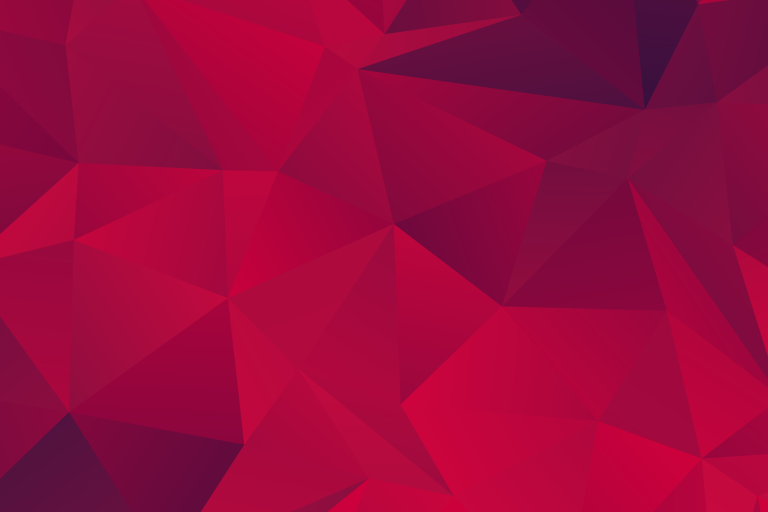
This background is drawn by a Shadertoy shader. Its source:

```glsl
const float CELLS = 4.1;          // mesh cells per canvas height
const float JITTER = 0.8;         // full range of vertex displacement, in cells
const float TILT = 0.32;          // mesh rotation in radians
const float SEED = 37.0;
const float BASE_TONE = 0.9;      // tone away from the shaded corners
const float TONE_SPREAD = 0.3;    // random tone range between facets
const float FACET_SLOPE = 0.36;   // tone change per cell inside a facet
const float HAZE = 0.035;         // random greyness of facets
const vec3 PLUM = vec3(0.20, 0.05, 0.24);
const vec3 CRIMSON = vec3(0.80, 0.00, 0.235);

vec3 hash3(vec2 p) {
    vec3 q = fract((p.xyx + SEED) * vec3(0.1031, 0.1030, 0.0973));
    q += dot(q, q.yxz + 33.33);
    return fract((q.xxy + q.yzz) * q.zyx);
}

float cross2(vec2 a, vec2 b) { return a.x * b.y - a.y * b.x; }

float signedArea(vec2 a, vec2 b, vec2 c) { return 0.5 * cross2(b - a, c - a); }

// Signed distance to the line a-b, positive on its left
float edgeDistance(vec2 p, vec2 a, vec2 b) {
    return cross2(b - a, p - a) / max(length(b - a), 1e-4);
}

// Staggered grid vertex with random displacement
vec2 meshVertex(vec2 id) {
    vec2 stagger = vec2(0.5 * mod(id.y, 2.0), 0.0);
    return id + stagger + JITTER * (hash3(id).xy - 0.5);
}

float blob(vec2 uv, vec2 centre, vec2 radius) {
    vec2 d = (uv - centre) / radius;
    return exp(-dot(d, d));
}

// Broad light and shade across the canvas
float canvasTone(vec2 uv) {
    return BASE_TONE
        - 0.70 * blob(uv, vec2(0.82, 1.00), vec2(0.30, 0.55))
        - 0.75 * blob(uv, vec2(0.07, 0.06), vec2(0.17, 0.30))
        - 0.35 * blob(uv, vec2(0.00, 0.95), vec2(0.20, 0.35));
}

vec3 facetColour(vec2 p, vec2 middle, vec2 uv, vec2 id) {
    vec3 rnd = hash3(id + 71.0);
    vec2 slope = FACET_SLOPE * (hash3(id + 143.0).xy - 0.5);
    float tone = canvasTone(uv) + TONE_SPREAD * (rnd.x - 0.5);
    tone += dot(slope, p - middle);
    vec3 colour = mix(PLUM, CRIMSON, clamp(tone, 0.0, 1.0));
    return colour + HAZE * rnd.y * vec3(0.0, 1.0, 0.3);
}

// Adds one facet, weighted by its pixel coverage
void addFacet(inout vec4 sum, vec2 p, vec2 a, vec2 b, vec2 c,
              vec2 id, mat2 turn, float pixel) {
    float inside = min(edgeDistance(p, a, b),
                   min(edgeDistance(p, b, c), edgeDistance(p, c, a)));
    float cover = clamp(0.5 + inside / pixel, 0.0, 1.0);
    if (cover <= 0.0) return;
    vec2 middle = (a + b + c) / 3.0;
    vec2 uv = (middle * turn) / CELLS;
    uv.x *= iResolution.y / iResolution.x;
    sum += cover * vec4(facetColour(p, middle, uv, id), 1.0);
}

void mainImage(out vec4 fragColor, in vec2 fragCoord) {
    mat2 turn = mat2(cos(TILT), sin(TILT), -sin(TILT), cos(TILT));
    vec2 p = turn * (fragCoord / iResolution.y) * CELLS;
    float pixel = CELLS / iResolution.y;
    vec4 sum = vec4(0.0);

    // Nearby quads, each split along its better-shaped diagonal
    for (int j = -1; j <= 1; j++) {
        for (int i = -2; i <= 1; i++) {
            vec2 id = floor(p) + vec2(i, j);
            vec2 a = meshVertex(id);
            vec2 b = meshVertex(id + vec2(1.0, 0.0));
            vec2 c = meshVertex(id + vec2(1.0, 1.0));
            vec2 d = meshVertex(id + vec2(0.0, 1.0));
            vec2 first = vec2(2.0 * id.x, id.y);
            vec2 second = first + vec2(1.0, 0.0);
            float splitAC = min(signedArea(a, b, c), signedArea(a, c, d));
            float splitBD = min(signedArea(a, b, d), signedArea(b, c, d));
            if (splitAC > splitBD) {
                addFacet(sum, p, a, b, c, first, turn, pixel);
                addFacet(sum, p, a, c, d, second, turn, pixel);
            } else {
                addFacet(sum, p, a, b, d, first, turn, pixel);
                addFacet(sum, p, b, c, d, second, turn, pixel);
            }
        }
    }
    fragColor = vec4(sum.rgb / max(sum.a, 1e-4), 1.0);
}
```
